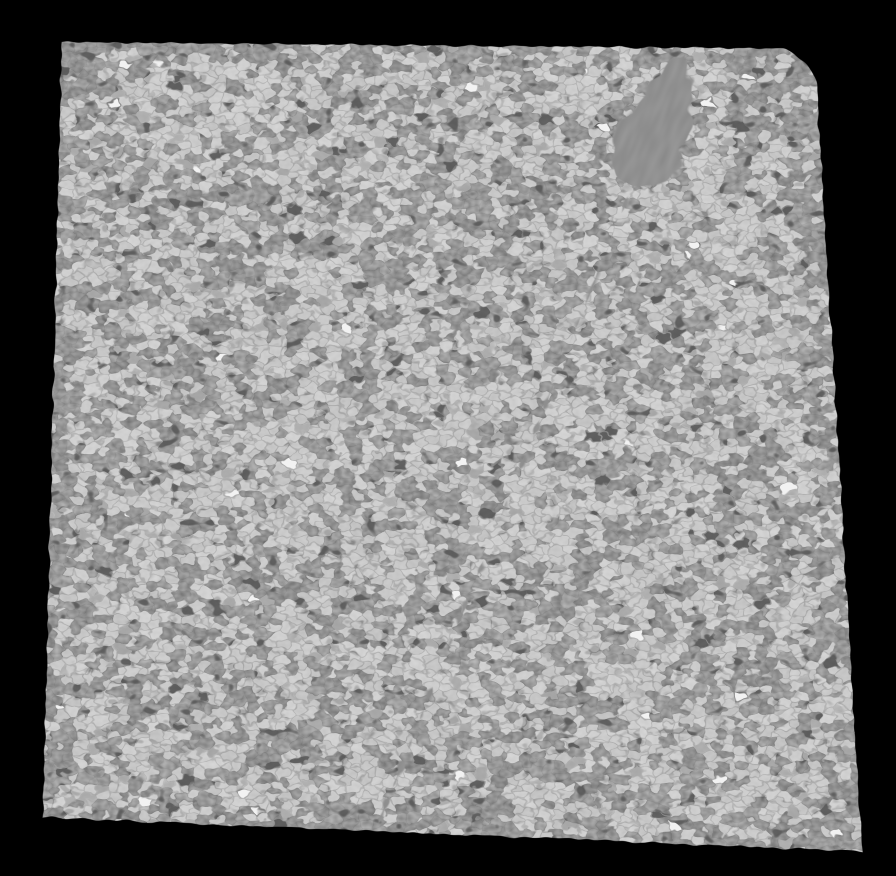
Reproduce this texture procedurally as a Shadertoy shader.

```glsl
// A scanned slab of fine-grained grey rock with pale grains, dark pores and one smooth inclusion, on black.

const vec2 TOP_LEFT = vec2(0.069, 0.952);
const vec2 TOP_RIGHT = vec2(0.909, 0.944);
const vec2 LOW_RIGHT = vec2(0.962, 0.028);
const vec2 LOW_LEFT = vec2(0.048, 0.067);
const float CORNER_RADIUS = 0.045;

const ivec2 GRAIN_CELLS = ivec2(84, 114);   // grains across and up the tile
const float GRAIN_SHARE = 0.64;
const float SIZE_SPREAD = 0.35;
const float WARP = 0.55;

const float PALE = 0.795;
const float MATRIX = 0.595;
const float PORE = 0.33;
const float INCLUSION = 0.565;

const vec2 INCLUSION_CENTRE = vec2(0.734, 0.860);
const vec2 INCLUSION_AXIS = vec2(0.363, 0.932);
const vec2 INCLUSION_SIZE = vec2(0.037, 0.078);

// Integer hash: two values in 0..1 per lattice point
vec2 hash2(ivec2 cell, int seed) {
    uvec2 v = uvec2(cell + seed * ivec2(173, 311)) * 1664525u + 1013904223u;
    v.x += v.y * 1664525u;
    v.y += v.x * 1664525u;
    v ^= v >> 16u;
    v.x += v.y * 1664525u;
    v.y += v.x * 1664525u;
    v ^= v >> 16u;
    return vec2(v & 65535u) / 65535.0;
}

ivec2 wrap(ivec2 cell, ivec2 period) {
    return (cell + 2 * period) % period;
}

float slope(ivec2 cell, ivec2 period, int seed, vec2 offset) {
    float angle = 6.28319 * hash2(wrap(cell, period), seed).x;
    return dot(vec2(cos(angle), sin(angle)), offset);
}

// Gradient noise that wraps over the unit tile
float noise(vec2 uv, ivec2 period, int seed) {
    vec2 p = uv * vec2(period), f = fract(p);
    ivec2 i = ivec2(floor(p)), x = ivec2(1, 0), y = ivec2(0, 1);
    vec2 s = f * f * f * (f * (f * 6.0 - 15.0) + 10.0);
    float low = mix(slope(i, period, seed, f), slope(i + x, period, seed, f - vec2(1, 0)), s.x);
    float high = mix(slope(i + y, period, seed, f - vec2(0, 1)), slope(i + 1, period, seed, f - 1.0), s.x);
    return mix(low, high, s.y);
}

// Signed distance to the line a-b, positive on its left
float sideOf(vec2 p, vec2 a, vec2 b) {
    vec2 d = normalize(b - a);
    return dot(p - a, vec2(-d.y, d.x));
}

float slabDistance(vec2 p) {
    vec2 chip = vec2(sideOf(p, TOP_LEFT, TOP_RIGHT), sideOf(p, TOP_RIGHT, LOW_RIGHT)) + CORNER_RADIUS;
    float rounded = min(max(chip.x, chip.y), 0.0) + length(max(chip, 0.0)) - CORNER_RADIUS;
    float rest = max(sideOf(p, LOW_RIGHT, LOW_LEFT), sideOf(p, LOW_LEFT, TOP_LEFT));
    return max(rounded, rest);
}

// Whether a cell holds a pale grain; grains thin out in patches, bands and near the rim
float isPale(ivec2 cell) {
    vec2 uv = (vec2(cell) + 0.5) / vec2(GRAIN_CELLS);
    float rim = smoothstep(-0.045, 0.0, slabDistance(uv)) + smoothstep(0.15, 0.04, distance(uv, TOP_RIGHT));
    float share = GRAIN_SHARE + 0.22 * noise(uv, ivec2(5, 11), 1) + 0.45 * noise(uv, ivec2(23, 37), 2);
    return step(hash2(cell, 3).x, share - 0.35 * min(rim, 1.0));
}

float rock(vec2 uv) {
    // Nearest two grains of a warped, wrapped cell pattern
    vec2 bend = vec2(noise(uv, ivec2(110, 150), 4), noise(uv, ivec2(110, 150), 5));
    vec2 p = uv * vec2(GRAIN_CELLS) + WARP * bend;
    ivec2 base = ivec2(floor(p)), first = base, second = base;
    float near = 9.0, next = 9.0;
    for (int y = -1; y <= 1; y++)
    for (int x = -1; x <= 1; x++) {
        ivec2 raw = base + ivec2(x, y), cell = wrap(raw, GRAIN_CELLS);
        float d = distance(p, vec2(raw) + hash2(cell, 6)) - SIZE_SPREAD * hash2(cell, 7).x;
        if (d < near) { next = near; second = first; near = d; first = cell; }
        else if (d < next) { next = d; second = cell; }
    }
    vec2 kind = hash2(first, 8);

    // Pale grains, joined where two touch
    float body = smoothstep(0.0, 0.22, next - near - 0.08 * kind.x);
    float grain = isPale(first) * mix(body, 1.0, 0.55 * isPale(second));

    // Mottled matrix with dark pores
    float dark = MATRIX + 0.08 * (kind.y - 0.5) + 0.13 * noise(uv, ivec2(150, 190), 9);
    dark -= 0.035 * (1.0 - body);
    float pore = smoothstep(0.26, 0.48, noise(uv, ivec2(64, 88), 10) + 0.25 * noise(uv, ivec2(19, 27), 11));
    pore = max(pore, step(kind.x, 0.035) * body);
    dark = mix(dark, PORE, 0.85 * pore);
    float pale = PALE + 0.06 * (kind.y - 0.5) + 0.03 * noise(uv, ivec2(170, 200), 12);
    float tone = mix(dark, pale, grain * (1.0 - 0.3 * pore));

    // Rare bright specks
    return mix(tone, 0.95, step(0.996, kind.x) * body);
}

float scene(vec2 uv, float pixel) {
    float edge = slabDistance(uv) + 0.003 * noise(uv, ivec2(60), 13);
    float tone = rock(uv);

    // Tapered inclusion with faint streaks along its axis
    vec2 q = uv - INCLUSION_CENTRE;
    float along = dot(q, INCLUSION_AXIS) / INCLUSION_SIZE.y;
    float across = dot(q, vec2(INCLUSION_AXIS.y, -INCLUSION_AXIS.x));
    float halfWidth = INCLUSION_SIZE.x * sqrt(max(0.0, 1.0 - along * along)) * (1.0 - 0.45 * along);
    float inside = halfWidth - abs(across) + 0.012 * noise(uv, ivec2(50), 14) - 0.001;
    float streak = 0.05 * noise(fract(vec2(across * 3.0, along * 0.2)), ivec2(40, 12), 15);
    tone = mix(tone, INCLUSION + streak, smoothstep(-0.002, 0.002, inside));

    return tone * smoothstep(pixel, -pixel, edge);
}

void mainImage(out vec4 fragColor, in vec2 fragCoord) {
    float tone = 0.0;
    for (int i = 0; i < 4; i++) {
        vec2 offset = vec2(i & 1, i >> 1) * 0.5 - 0.25;
        tone += 0.25 * scene(fract((fragCoord + offset) / iResolution.xy), 0.5 / iResolution.y);
    }
    fragColor = vec4(vec3(tone), 1.0);
}
```
